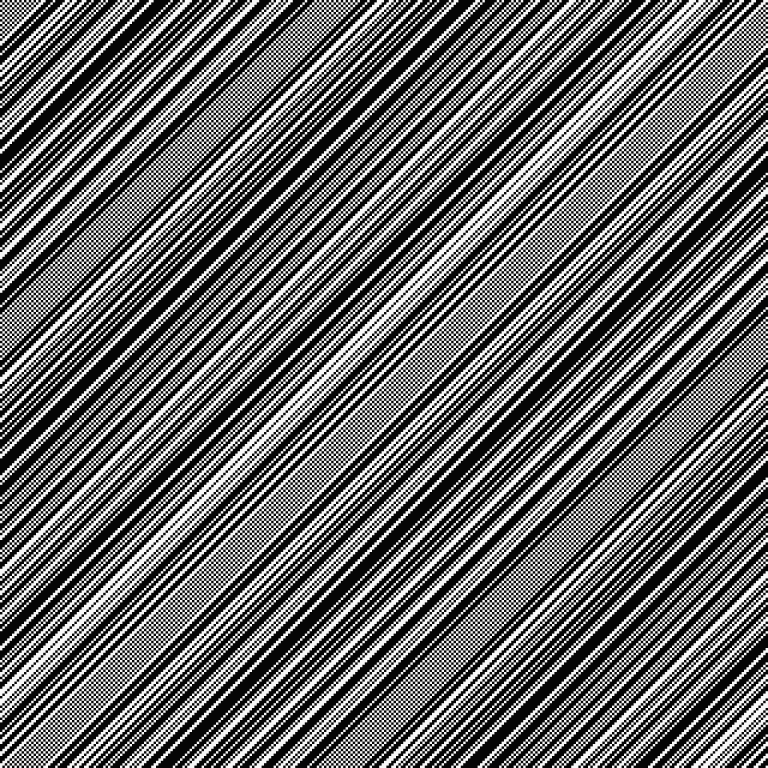
Reproduce this pattern procedurally as a three.js fragment shader.

```glsl
// Dithered diagonal stripes on a fine grid of square cells. One row of black
// and white cells is built from a hash, with short runs, solid bars and
// alternating zones; every row below repeats it, moved one cell to the left.

#define CELLS 320.0
#define DARK vec3(0.02)
#define LIGHT vec3(0.97)
#define LIGHT_CHANCE 0.38
#define BAR_CENTRES vec4(0.212, 0.390, 0.606, 0.829)
#define BAR_HALF_WIDTH 0.0078
#define CHECK_CENTRES vec2(0.024, 0.432)
#define CHECK_HALF_WIDTH 0.026
#define SEED 41.0

varying vec2 vUv;

float hash(float n) {
  n = fract((n + SEED) * 0.1031);
  n *= n + 33.33;
  return fract(n * (n + n));
}

// 1 where the hash proposes a light cell
float proposal(float k) {
  return step(hash(mod(k, CELLS)), LIGHT_CHANCE);
}

// Shortest distance on a row that wraps from 1 back to 0
float wrapDistance(float a, float b) {
  return abs(fract(a - b + 0.5) - 0.5);
}

// Brightness of cell k in the repeating row
float rowCell(float k) {
  k = mod(k, CELLS);
  float u = (k + 0.5) / CELLS;
  float checker = mod(k, 2.0);

  // Random cells; three light or four dark in a row turn into alternation
  float value = proposal(k);
  float lightRun = value + proposal(k - 1.0) + proposal(k - 2.0);
  float anyLight = lightRun + proposal(k - 3.0);
  if (lightRun > 2.5 || anyLight < 0.5) value = checker;

  // Strictly alternating zones read as an even checkerboard
  for (int i = 0; i < 2; i++) {
    if (wrapDistance(u, CHECK_CENTRES[i]) < CHECK_HALF_WIDTH) value = checker;
  }

  // Solid dark bars
  for (int i = 0; i < 4; i++) {
    if (wrapDistance(u, BAR_CENTRES[i]) < BAR_HALF_WIDTH) value = 0.0;
  }
  return value;
}

void main() {
  // Cell coordinates counted from the upper left
  vec2 p = vec2(vUv.x, 1.0 - vUv.y) * CELLS;

  // Coverage of the cells on both sides of the nearest grid lines
  vec2 line = floor(p + 0.5);
  vec2 footprint = max(fwidth(p), vec2(1e-4));
  vec2 t = clamp((p - line) / footprint + 0.5, 0.0, 1.0);

  // The four neighbouring cells lie on three diagonals
  float diagonal = line.x + line.y;
  float before = (1.0 - t.x) * (1.0 - t.y);
  float after = t.x * t.y;
  float value = rowCell(diagonal - 2.0) * before
              + rowCell(diagonal - 1.0) * (1.0 - before - after)
              + rowCell(diagonal) * after;

  gl_FragColor = vec4(mix(DARK, LIGHT, value), 1.0);
}
```
